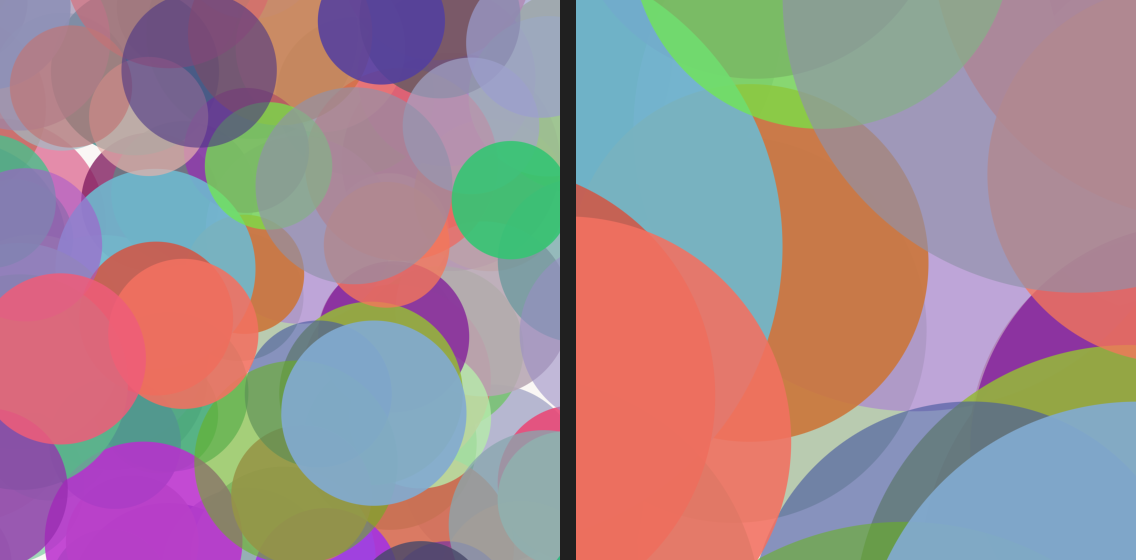
Left, the full canvas; right, a detail of the centre.
Reproduce this background procedurally as a Shadertoy shader.

```glsl
// Overlapping translucent discs in mixed colours, piled up on a pale ground.

// Four random values in 0..1 for an integer key.
vec4 hash4(uint key) {
    uvec4 h = uvec4(key) * 747796405u + uvec4(11u, 2891u, 77003u, 918273u) * 2654435769u;
    h = (h ^ (h >> 16)) * 2246822519u;
    h = (h ^ (h >> 13)) * 3266489917u;
    h ^= h >> 16;
    return vec4(h >> 8) / 16777216.0;
}

// Picks a paint by its cumulative share.
vec3 paint(float pick) {
    if (pick < 0.28) return vec3(0.57, 0.66, 0.74);  // blue grey
    if (pick < 0.51) return vec3(0.86, 0.39, 0.35);  // salmon
    if (pick < 0.69) return vec3(0.30, 0.63, 0.46);  // sea green
    if (pick < 0.84) return vec3(0.38, 0.22, 0.51);  // plum
    if (pick < 0.92) return vec3(0.47, 0.79, 0.18);  // lime
    return vec3(0.63, 0.22, 0.80);                   // violet
}

void mainImage(out vec4 fragColor, in vec2 fragCoord) {
    float unit = min(iResolution.x, iResolution.y);
    vec2 uv = fragCoord / unit;
    vec2 extent = iResolution.xy / unit;
    float pixel = 1.0 / unit;

    vec3 color = vec3(0.98, 0.97, 0.96);
    int count = int(92.0 * extent.x * extent.y);

    for (int i = 0; i < count; i++) {
        vec4 place = hash4(uint(i) * 2u + 1u);
        vec4 tint = hash4(uint(i) * 2u + 2u);

        // Evenly spread, jittered centres reaching past the borders.
        vec2 spread = fract(0.5 + float(i) * vec2(0.75488, 0.56984) + 0.25 * (place.xy - 0.5));
        vec2 center = mix(vec2(-0.1), extent + 0.1, spread);
        float radius = mix(0.105, 0.195, place.z);
        float opacity = mix(0.55, 0.92, place.w);

        // Golden-ratio steps keep the paint shares balanced.
        vec3 discColor = paint(fract(0.17 + float(i) * 0.618034));
        discColor = clamp(discColor + 0.28 * (tint.rgb - 0.5), 0.0, 1.0);
        // A few discs are washed out to pastel.
        discColor = mix(discColor, vec3(0.95, 0.93, 0.92), 0.6 * step(0.92, tint.a));

        float edge = length(uv - center) - radius;
        float coverage = 1.0 - smoothstep(-0.75 * pixel, 0.75 * pixel, edge);
        color = mix(color, discColor, coverage * opacity);
    }

    fragColor = vec4(color, 1.0);
}
```
